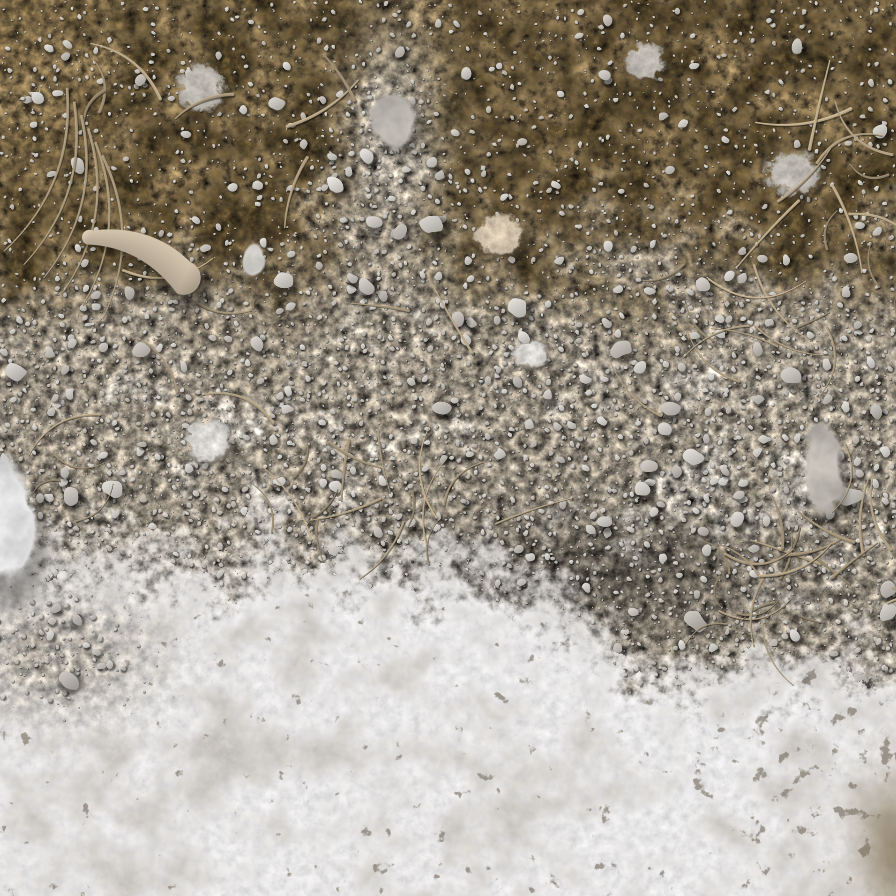
Reproduce this texture procedurally as a WebGL 2 fragment shader.

```glsl
#version 300 es
precision highp float;
// Weathered ground: brown earth and grey rubble with dry twigs, fading into pale plaster.
#define GRIT_CONTRAST 1.15
#define PLASTER_EDGE 0.385
#define EDGE_DROP 0.115
#define PEBBLE_AMOUNT 0.62
#define SHADOW 0.45
#define TWIG_WIDTH 0.0017
uniform vec2 u_resolution;
out vec4 fragColor;
const vec3 PLASTER = vec3(.91, .905, .905), DUST = vec3(.74, .72, .69), GREY_SOIL = vec3(.58, .545, .49);
const vec3 BROWN = vec3(.47, .4, .28), DARK_EARTH = vec3(.25, .205, .12), LEAF = vec3(.4, .56, .14);
const vec3 STONE = vec3(.85, .84, .82), STRAW = vec3(.72, .65, .53), BARK = vec3(.83, .77, .68);
vec2 p;
vec3 col;
float px;

vec2 hash2(vec2 s) {
  vec3 q = fract(s.xyx * vec3(.1031, .103, .0973));
  q += dot(q, q.yzx + 33.33);
  return fract((q.xx + q.yz) * q.zy);
}
float corner(vec2 cell, vec2 d) {
  float a = 6.2832 * hash2(cell).x;
  return dot(vec2(cos(a), sin(a)), d);
}
float gradientNoise(vec2 s) {
  vec2 i = floor(s), f = s - i, u = f * f * (3. - 2. * f), e = vec2(1, 0);
  return 1.5 * mix(mix(corner(i, f), corner(i + e, f - e), u.x),
    mix(corner(i + e.yx, f - e.yx), corner(i + 1., f - 1.), u.x), u.y);
}
float fbm(vec2 s) {
  float sum = 0., amp = .55;
  for (int i = 0; i < 4; i++, amp *= .55) {
    sum += amp * gradientNoise(s);
    s = mat2(1.6, 1.2, -1.2, 1.6) * s + 7.3;
  }
  return sum;
}
float spot(float x, float y, float rx, float ry) {
  vec2 d = (p - vec2(x, y)) / vec2(rx, ry);
  return exp(-dot(d, d));
}
// Tapered, bowed stick with rounded shading and a cast shadow
void stick(vec2 a, vec2 b, float bend, float width, vec3 tint) {
  vec2 ab = b - a;
  float t = clamp(dot(p - a, ab) / dot(ab, ab), 0., 1.), w = width * mix(1., .45, t);
  vec2 d = p - a - ab * t - vec2(-ab.y, ab.x) * bend * 4. * t * (1. - t);
  col *= 1. - SHADOW * (1. - smoothstep(w * .5, w * 1.7, length(d - vec2(.5, -.8) * w)));
  tint *= .92 + .16 * clamp(dot(d, vec2(-.5, .8)) / w, -1., 1.);
  col = mix(col, tint, 1. - smoothstep(w - px, w + px, length(d)));
}
// Randomly turned straws around a center
void litter(vec2 center, vec2 spread, int count, float seed) {
  for (int i = 0; i < count; i++) {
    vec2 h = hash2(vec2(i, seed)), g = hash2(vec2(seed + 31., i)), a = center + (h - .5) * spread;
    vec2 b = a + .08 * (.35 + g.y) * vec2(cos(6.2832 * g.x), sin(6.2832 * g.x));
    stick(a, b, .4 * h.x - .2, TWIG_WIDTH * (.6 + .6 * h.y), STRAW * (.8 + .35 * g.y));
  }
}
// Jittered grid of irregular stones
void pebbles(float scale, float amount) {
  vec2 q = p * scale, cell = floor(q);
  float rough = 1. + .35 * gradientNoise(q * 2.5), aa = px * scale;
  for (int k = 0; k < 9; k++) {
    vec2 id = cell + vec2(k % 3 - 1, k / 3 - 1), h = hash2(id + scale), g = hash2(id + scale + 57.);
    float r = mix(.12, .4, g.x * g.x) * smoothstep(0., .2, amount - g.y), a = 6.2832 * h.x;
    if (r < .03) continue;
    vec2 d = q - id - .2 - .6 * h;
    float dist = length(mat2(cos(a), sin(a), -sin(a), cos(a)) * d * vec2(1, 1.35)) * rough;
    col *= 1. - SHADOW * (1. - smoothstep(r * .7, r * 1.5, length(d - vec2(.3, -.4) * r)));
    vec3 tint = mix(DUST, STONE, h.y) * (.96 + .13 * dot(d, vec2(-.5, .8)) / r);
    col = mix(col, tint, 1. - smoothstep(r - aa, r + aa, dist));
  }
}
// Larger crumbly lump; grain roughens its outline and face
void lump(float x, float y, float rx, float ry, vec3 tint, float grain) {
  vec2 d = (p - vec2(x, y)) / vec2(rx, ry);
  col *= .7 + .3 * smoothstep(.7, 1.3, length(d - vec2(.2, -.3)));
  col = mix(col, tint * (1. + .25 * grain), 1. - smoothstep(.75, 1.08, length(d) + .5 * grain));
}
void main() {
  p = gl_FragCoord.xy / u_resolution;
  px = .7 / u_resolution.y;
  float broad = fbm(p * 5.), mid = fbm(p * 22. + 9.), grit = fbm(p * 85. + 3.);
  // Earth and grey soil
  float earth = smoothstep(.61, .88, p.y + .2 * broad + .13 * mid + .22 * spot(.2, .82, .17, .14)
    + .12 * spot(.8, .8, .25, .15) + .12 * spot(.5, .53, .12, .08) - .2 * spot(.43, .84, .07, .17));
  col = mix(GREY_SOIL, BROWN, earth);
  col = mix(col, DARK_EARTH, .85 * earth * smoothstep(-.25, .35, mid + .6 * grit));
  col = mix(col, BROWN * 1.1, .7 * spot(.03, .92, .1, .12));
  col = mix(col, DUST, .7 * (1. - earth) * smoothstep(0., .45, mid + .5 * broad));
  col = mix(col, DUST, .6 * spot(.44, .88, .05, .1));
  col *= (1. - .35 * spot(.66, .36, .22, .07)) * (1. + GRIT_CONTRAST * grit);
  // Plaster with stains and pits
  float rim = PLASTER_EDGE - EDGE_DROP * smoothstep(.5, .8, p.x) - p.y, rubble = spot(.06, .27, .1, .065);
  float cover = smoothstep(-.04, .06, rim + .09 * broad + .07 * mid + .04 * grit);
  float stain = smoothstep(-.1, .6, .5 * broad + .6 * mid + .3 * grit + .3 * spot(.28, .16, .1, .05));
  float pits = smoothstep(.4, .6, fbm(p * 48.) + .2 * spot(.93, .17, .2, .16));
  vec3 plaster = mix(PLASTER, DUST, .75 * stain) * (1. + .13 * grit);
  plaster = mix(plaster, GREY_SOIL * .85, .7 * pits);
  plaster = mix(plaster, BROWN, .7 * spot(1., .05, .04, .08));
  col = mix(col, plaster, cover * (1. - .75 * rubble));
  // Stones, fine to coarse
  float amount = PEBBLE_AMOUNT * max((1. - cover) * (1. - .45 * earth), rubble);
  for (float s = 120.; s > 29.; s *= .5) pebbles(s, amount * (.5 + s / 240.));
  lump(0., .415, .045, .07, PLASTER, mid);
  lump(.224, .902, .027, .027, DUST, grit);
  lump(.44, .864, .027, .03, DUST, mid);
  lump(.557, .738, .029, .023, BARK, grit);
  lump(.885, .807, .031, .025, DUST, grit);
  lump(.72, .932, .022, .022, DUST, grit);
  lump(.592, .605, .02, .016, STONE, grit);
  lump(.283, .71, .012, .018, STONE, mid);
  lump(.232, .508, .025, .025, STONE, grit);
  lump(.918, .475, .024, .05, DUST, mid);
  // Scattered straw, then branches and bark
  litter(vec2(.5, .65), vec2(1, .5), 28, 5.);
  litter(vec2(.4, .45), vec2(.24, .16), 15, 12.);
  litter(vec2(.92, .35), vec2(.24, .11), 24, 23.);
  litter(vec2(.9, .74), vec2(.24, .3), 14, 37.);
  fragColor = vec4(0);
  for (float k = 0.; k < 6.; k++)
    stick(vec2(.075 + .008 * k, .9 - .015 * k), vec2(.005 + .022 * k, .72 - .015 * k), .12, TWIG_WIDTH, STRAW);
  stick(vec2(.205, .69), vec2(.1, .735), -.12, .019, BARK);
  fragColor = vec4(clamp(col, 0., 1.), 1);
}
```
